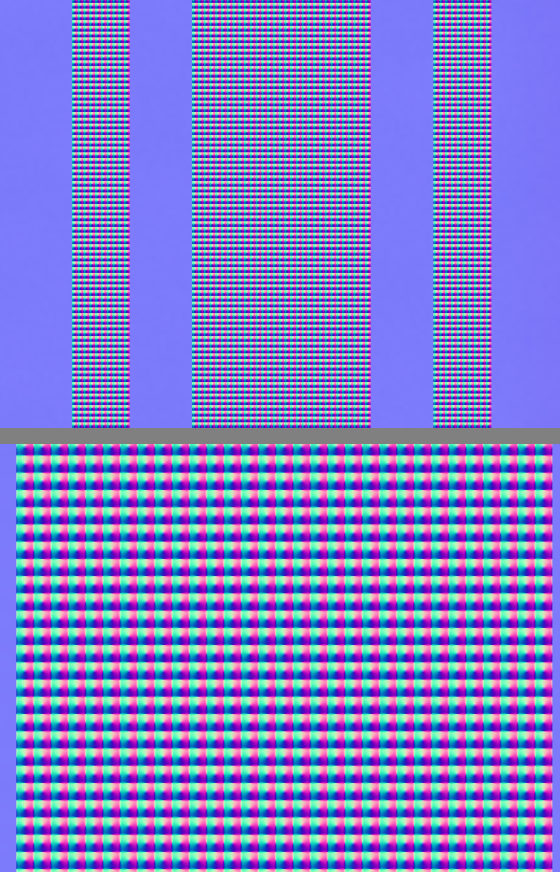
Top: the whole. Bottom: its middle third, enlarged.
Reproduce this texture map procedurally as a Shadertoy shader.

```glsl
// Layout, as fractions of the canvas: left edge, right edge, columns of studs
const vec3 LEFT_BAND   = vec3(0.1283, 0.2318, 10.0);
const vec3 CENTRE_BAND = vec3(0.3431, 0.6621, 31.0);
const vec3 RIGHT_BAND  = vec3(0.7741, 0.8776, 10.0);
const float ROWS = 74.5;

// Stud shape, in half cells
const float TIP_RADIUS = 0.22;
const float GROOVE_INNER = 0.72;
const float GROOVE_OUTER = 1.06;
const float TWIST = 0.7;
const float TILT = 1.04;
const float TILT_VARIATION = 0.06;

// Encoded normals
const vec3 FLAT_COLOUR = vec3(0.487, 0.482, 0.985);
const float SLOPE_BLUE = 0.74;

// Faint unevenness of the flat surface
const float MOTTLE = 0.012;
const float GRAIN = 0.010;
const vec3 EDGE_TINT = vec3(0.0, -0.022, -0.012);

const int SAMPLES = 3;

float hash(vec2 p) {
    vec3 q = fract(p.xyx * vec3(0.1031, 0.1030, 0.0973));
    q += dot(q, q.yzx + 33.33);
    return fract((q.x + q.y) * q.z);
}

float valueNoise(vec2 p) {
    vec2 i = floor(p);
    vec2 f = fract(p);
    f = f * f * (3.0 - 2.0 * f);
    float low = mix(hash(i), hash(i + vec2(1, 0)), f.x);
    float high = mix(hash(i + vec2(0, 1)), hash(i + vec2(1, 1)), f.x);
    return mix(low, high, f.y);
}

vec3 flatSurface(vec2 uv) {
    float broad = valueNoise(uv * vec2(7.0, 9.0)) - 0.5;
    float fine = valueNoise(uv * vec2(110.0, 85.0)) - 0.5;
    vec3 colour = FLAT_COLOUR + vec3(1.0, 0.8, 0.4) * (MOTTLE * broad + GRAIN * fine);
    return colour + EDGE_TINT * smoothstep(0.86, 1.0, uv.x);
}

// Soft stud: mint upper left, pink upper right, teal lower left, purple lower right
vec3 stud(vec2 grid, vec3 base) {
    vec2 p = fract(grid) * 2.0 - 1.0;
    p *= 1.0 - smoothstep(GROOVE_INNER, GROOVE_OUTER, abs(p));
    float steepness = length(p);
    float slope = smoothstep(0.0, TIP_RADIUS, steepness);
    vec2 facing = p / max(steepness, 0.001);
    float c = cos(TWIST);
    float s = sin(TWIST);
    facing = vec2(c * facing.x + s * facing.y, c * facing.y - s * facing.x);
    float tilt = TILT - TILT_VARIATION * hash(floor(grid));
    return mix(base, vec3(0.5 + 0.5 * tilt * facing, SLOPE_BLUE), slope);
}

vec3 addBand(vec3 colour, vec2 uv, vec3 band) {
    if (uv.x < band.x || uv.x >= band.y) return colour;
    float column = (uv.x - band.x) / (band.y - band.x) * band.z;
    return stud(vec2(column, uv.y * ROWS), colour);
}

vec3 surface(vec2 uv) {
    vec3 colour = flatSurface(uv);
    colour = addBand(colour, uv, LEFT_BAND);
    colour = addBand(colour, uv, CENTRE_BAND);
    return addBand(colour, uv, RIGHT_BAND);
}

void mainImage(out vec4 fragColor, in vec2 fragCoord) {
    // Average a small grid of samples inside each pixel
    vec3 total = vec3(0.0);
    for (int y = 0; y < SAMPLES; y++) {
        for (int x = 0; x < SAMPLES; x++) {
            vec2 offset = (vec2(x, y) + 0.5) / float(SAMPLES) - 0.5;
            total += surface((fragCoord + offset) / iResolution.xy);
        }
    }
    fragColor = vec4(clamp(total / float(SAMPLES * SAMPLES), 0.0, 1.0), 1.0);
}
```
